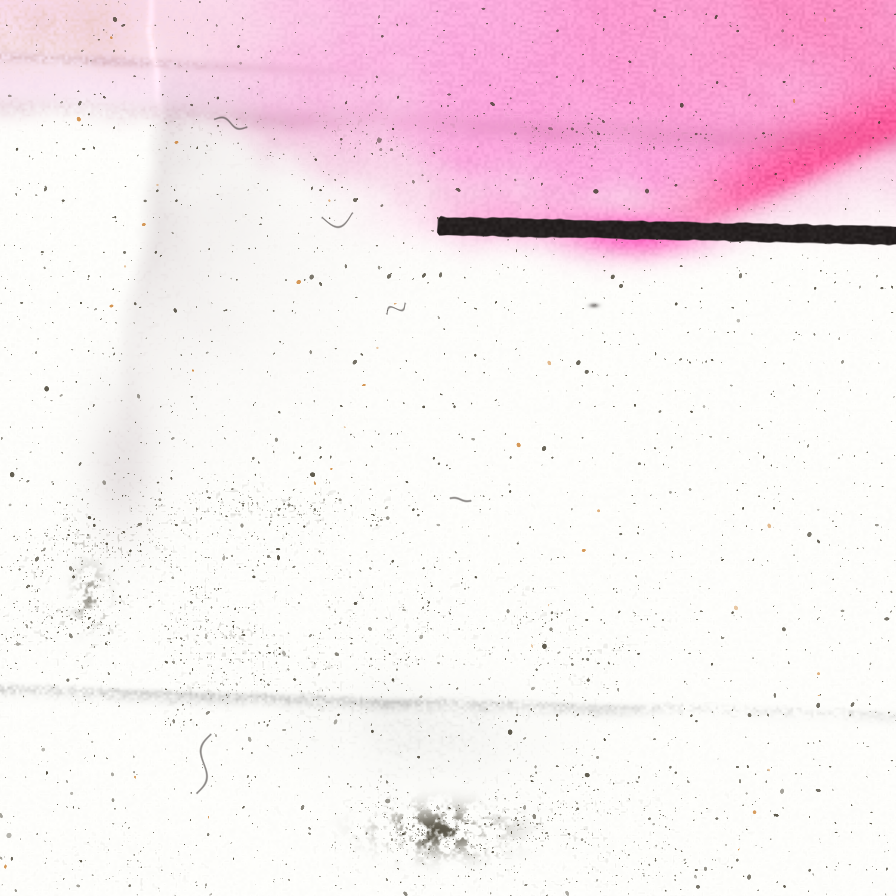
This texture is drawn by a Shadertoy shader. Its source:

```glsl
float hash(vec2 p) {
    return fract(sin(dot(p, vec2(127.1, 311.7))) * 43758.5);
}

float noise(vec2 p) {
    vec2 i = floor(p), f = fract(p);
    f = f * f * (3.0 - 2.0 * f);
    return mix(mix(hash(i), hash(i + vec2(1, 0)), f.x),
               mix(hash(i + vec2(0, 1)), hash(i + 1.0), f.x), f.y);
}

float fbm(vec2 p) {
    float sum = 0.0, amp = 0.5;
    for (int i = 0; i < 5; i++) {
        sum += amp * noise(p);
        p = mat2(1.6, 1.2, -1.2, 1.6) * p + 7.3;
        amp *= 0.5;
    }
    return sum;
}

float spot(vec2 p, float x, float y, float w, float h) {
    vec2 d = (p - vec2(x, y)) / vec2(w, h);
    return exp(-dot(d, d));
}

float ridge(float d, float width) {
    return exp(-d * d / (width * width));
}

// One randomly turned grain per occupied grid cell
float specks(vec2 p, float cells, float amount, float px) {
    vec2 g = p * cells, id = floor(g);
    vec2 jitter = vec2(hash(id + 3.1), hash(id + 47.7));
    vec2 d = fract(g) - mix(vec2(0.28), vec2(0.72), jitter);
    float turn = 6.28 * hash(id + 81.3), size = hash(id + 23.9);
    d = mat2(cos(turn), sin(turn), -sin(turn), cos(turn)) * d;
    d.x *= 1.0 + jitter.y;
    float radius = mix(0.13, 0.32, size * size), edge = px * cells * 0.5;
    float shape = 1.0 - smoothstep(radius - edge, radius + edge, length(d));
    return shape * step(hash(id + 11.0), amount) * mix(0.4, 1.0, jitter.x);
}

float hair(vec2 p, vec2 a, vec2 span, float bend, float waves, float px) {
    float h = clamp(dot(p - a, span) / dot(span, span), 0.0, 1.0);
    vec2 side = normalize(vec2(-span.y, span.x));
    float d = length(p - a - span * h - side * bend * sin(3.14 * waves * h));
    return 1.0 - smoothstep(0.0, 0.001 + px, d);
}

float bar(vec2 p, vec2 a, vec2 span, float halfWidth, float px) {
    float len = length(span);
    vec2 axis = span / len, q = p - a - 0.5 * span;
    vec2 d = abs(vec2(dot(q, axis), dot(q, vec2(-axis.y, axis.x)))) - vec2(0.5 * len, halfWidth);
    return 1.0 - smoothstep(-px, px, max(max(d.x, d.y), d.x + d.y + 0.003));
}

// Pink wash with a hot diagonal streak
vec3 stain(vec2 p, float mottle) {
    float lower = mix(0.88, 0.745, smoothstep(0.1, 0.55, p.x)) + 0.02 * smoothstep(0.75, 1.0, p.x);
    float body = smoothstep(lower - 0.06, lower + 0.11, p.y + 0.09 * mottle);
    float rise = p.y - 0.735 - 0.45 * (p.x - 0.72);
    float right = smoothstep(0.66, 0.9, p.x);
    body *= 1.0 - 0.45 * right * (1.0 - smoothstep(-0.04, 0.01, rise));
    float strength = body * mix(0.36, 1.0, smoothstep(0.12, 0.58, p.x + 0.2 * mottle));
    vec3 color = mix(vec3(0.995, 0.995, 0.985), vec3(0.98, 0.85, 0.92), smoothstep(0.0, 0.45, strength));
    color = mix(color, vec3(0.985, 0.66, 0.87), smoothstep(0.35, 1.0, strength) * (0.95 + 0.6 * mottle));
    float warmth = smoothstep(0.45, 1.1, p.x) * smoothstep(0.78, 0.99, p.y);
    color = mix(color, vec3(0.98, 0.48, 0.7), warmth * (0.85 + mottle));
    float streak = ridge(rise, rise > 0.0 ? 0.05 : 0.022) * right;
    color = mix(color, vec3(0.99, 0.31, 0.58), streak * 0.85);
    float pool = spot(p, 0.71, 0.738, 0.07, 0.022) + 0.35 * spot(p, 0.58, 0.755, 0.12, 0.025);
    return mix(color, vec3(1.0, 0.36, 0.75), min(pool * 0.85, 1.0));
}

// Horizontal folds, then an upright crease with its shadow
vec3 creases(vec3 color, vec2 p, float mottle, float grain) {
    float wear = max(0.0, 0.8 + 1.5 * grain + 2.0 * mottle);
    float upper = p.y - 0.937 + 0.045 * p.x, lower = p.y - 0.882 + 0.04 * p.x + 0.02 * mottle;
    float fade = 1.0 - smoothstep(0.1, 0.5, p.x);
    color = mix(color, vec3(0.97, 0.86, 0.95), 0.5 * fade * ridge(upper + lower, 0.05));
    color *= 1.0 - vec3(0.07, 0.1, 0.09) * wear * (ridge(upper, 0.006) * fade + 0.6 * ridge(lower, 0.013));
    color *= 1.0 - vec3(0.05, 0.07, 0.12) * wear * spot(p, 0.03, 0.97, 0.15, 0.045);
    float fold = p.y - 0.232 + 0.03 * p.x + 0.008 * mottle;
    color *= 1.0 - 0.13 * wear * ridge(fold, fold > 0.0 ? 0.004 : 0.009) * (1.0 - 0.5 * p.x);
    color *= 1.0 - 0.035 * wear * spot(p, 0.47, 0.18, 0.12, 0.05);
    float across = p.x - mix(0.142, 0.174, smoothstep(0.55, 0.85, p.y)) - 0.04 * mottle;
    float shade = smoothstep(-0.012, 0.015, across) * exp(-max(across, 0.0) / 0.1);
    shade *= smoothstep(0.4, 0.75, p.y) * (1.0 - smoothstep(0.82, 0.96, p.y));
    shade += 0.8 * spot(p, 0.135, 0.49, 0.035, 0.085);
    color *= 1.0 - vec3(0.09, 0.11, 0.1) * shade * (1.0 + mottle + grain * 0.5);
    return color + 0.06 * ridge(across, 0.004) * smoothstep(0.85, 0.92, p.y);
}

// Where dirt gathers
float dirt(vec2 p) {
    float d = 0.9 * spot(p, 0.49, 0.073, 0.06, 0.025) + 0.6 * spot(p, 0.1, 0.335, 0.025, 0.03);
    d += 0.35 * (spot(p, 0.11, 0.39, 0.06, 0.03) + spot(p, 0.31, 0.435, 0.16, 0.02));
    d += 0.22 * (spot(p, 0.04, 0.31, 0.08, 0.07) + spot(p, 0.27, 0.3, 0.14, 0.08));
    d += 0.2 * (spot(p, 0.6, 0.29, 0.12, 0.06) + spot(p, 0.58, 0.07, 0.17, 0.06));
    return d + 0.2 * (spot(p, 0.62, 0.85, 0.32, 0.03) + spot(p, 0.14, 0.03, 0.06, 0.03));
}

void mainImage(out vec4 fragColor, in vec2 fragCoord) {
    vec2 p = fragCoord / iResolution.xy;
    float px = 1.0 / iResolution.y;
    float mottle = fbm(p * 9.0) - 0.48, grain = noise(p * 310.0) - 0.5;
    vec3 color = creases(stain(p, mottle), p, mottle, grain);
    color += grain * 0.16 * (1.1 - color.g);

    // Dust and smudges
    float density = dirt(p) * smoothstep(0.3, 0.65, fbm(p * 26.0));
    float dust = 0.3 * smoothstep(0.2, 0.5, grain) * min(density * 2.0 + 0.08, 1.0), cells = 290.0;
    for (int i = 0; i < 3; i++) {
        dust = max(dust, 0.85 * specks(p + 0.37 * float(i), cells, 0.022 + density * cells / 450.0, px));
        cells *= 0.6;
    }
    float smudge = spot(p, 0.49, 0.073, 0.06, 0.023) + 0.6 * spot(p, 0.1, 0.335, 0.016, 0.028);
    dust = max(dust, 0.85 * smudge * smoothstep(0.4, 0.7, fbm(p * 70.0) + 0.35 * grain));
    color = mix(color, vec3(0.24, 0.22, 0.16), dust);
    color = mix(color, vec3(0.78, 0.46, 0.12), 0.8 * specks(p, 110.0, 0.003, px));

    // Loose fibres
    float fibre = hair(p, vec2(0.36, 0.757), vec2(0.033, 0.005), -0.013, 1.0, px);
    fibre += hair(p, vec2(0.432, 0.65), vec2(0.02, 0.011), 0.005, 2.0, px);
    fibre += hair(p, vec2(0.24, 0.867), vec2(0.035, -0.009), 0.004, 2.0, px);
    fibre += hair(p, vec2(0.22, 0.115), vec2(0.015, 0.065), -0.007, 2.0, px);
    fibre += hair(p, vec2(0.503, 0.444), vec2(0.022, -0.003), 0.001, 2.0, px);
    fibre += spot(p, 0.663, 0.659, 0.005, 0.0025);
    color = mix(color, vec3(0.3, 0.28, 0.27), min(fibre, 1.0) * 0.65);

    // Ink bar
    float rough = 0.002 * (noise(p * 120.0) - 0.5);
    float ink = bar(p + rough, vec2(0.488, 0.748), vec2(0.56, -0.012), 0.0102, px);
    color = mix(color, vec3(0.15, 0.13, 0.13) + grain * 0.06, ink);
    fragColor = vec4(clamp(color, 0.0, 1.0), 1.0);
}
```
